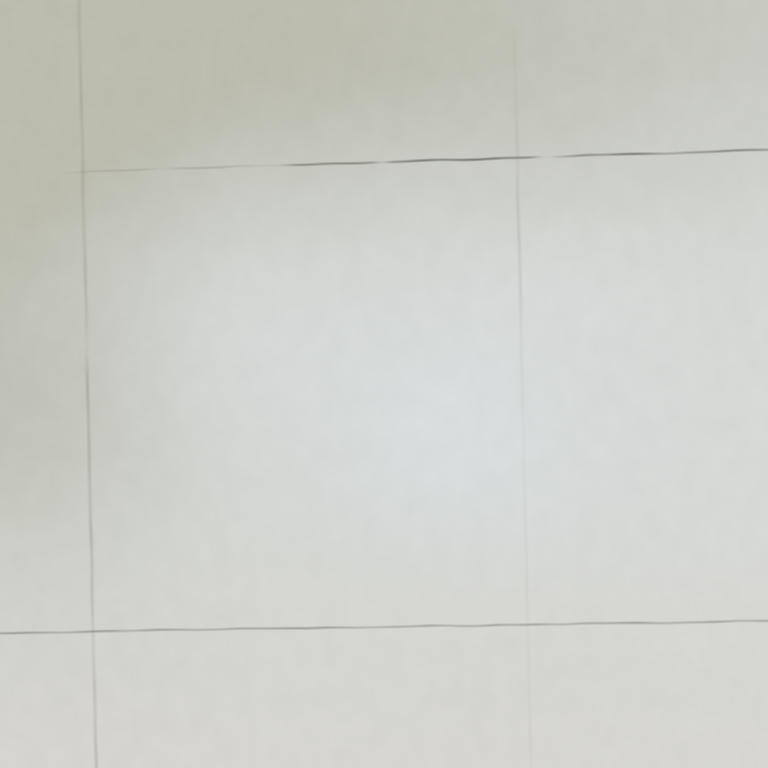
Write a Shadertoy shader that draws this texture.

```glsl
const vec3 LIGHT_TILE = vec3(0.84, 0.85, 0.84);
const vec3 MID_TILE = vec3(0.79, 0.80, 0.77);
const vec3 DARK_TILE = vec3(0.735, 0.735, 0.685);
const vec3 GLOW = vec3(0.85, 0.875, 0.885);
const vec3 WARM = vec3(0.84, 0.83, 0.80);
const vec3 GROUT = vec3(0.43, 0.43, 0.40);
const vec3 SOFT_GROUT = vec3(0.53, 0.54, 0.48);

vec2 gradientAt(vec2 cell) {
    vec3 p = fract(cell.xyx * vec3(0.1031, 0.1030, 0.0973));
    p += dot(p, p.yzx + 33.33);
    float angle = 6.2832 * fract((p.x + p.y) * p.z);
    return vec2(cos(angle), sin(angle));
}

float gradientNoise(vec2 p) {
    vec2 i = floor(p), f = fract(p);
    vec2 w = f * f * f * (f * (f * 6.0 - 15.0) + 10.0);
    float a = dot(gradientAt(i), f);
    float b = dot(gradientAt(i + vec2(1, 0)), f - vec2(1, 0));
    float c = dot(gradientAt(i + vec2(0, 1)), f - vec2(0, 1));
    float d = dot(gradientAt(i + vec2(1, 1)), f - vec2(1, 1));
    return mix(mix(a, b, w.x), mix(c, d, w.x), w.y);
}

float fractalNoise(vec2 p) {
    float sum = 0.0, amplitude = 0.5;
    for (int i = 0; i < 4; i++) {
        sum += amplitude * gradientNoise(p);
        p = p * 2.1 + 17.3;
        amplitude *= 0.5;
    }
    return sum;
}

float bump(float x, float center, float radius) {
    float t = (x - center) / radius;
    return exp(-t * t);
}

// Soft line coverage, never narrower than the pixel filter
float lineMask(float dist, float halfWidth, float blur, float pixel) {
    float edge = max(blur, pixel);
    return 1.0 - smoothstep(halfWidth - edge, halfWidth + edge, abs(dist));
}

// Slightly skewed grid: joints lie on integer coordinates
vec2 tileGrid(vec2 uv) {
    float column = (uv.x - 0.125 + 0.022 * uv.y) / 0.566;
    float row = (uv.y - 0.176 - 0.0155 * uv.x) / (0.597 + 0.0165 * uv.x);
    return vec2(column, row);
}

vec3 tileColor(vec2 uv) {
    float topShade = 1.15 * smoothstep(0.58, 0.96, uv.y) * (1.0 - 0.5 * uv.x);
    float leftShade = (1.0 - smoothstep(0.0, 0.38, uv.x)) * bump(uv.y, 0.55, 0.3);
    float shade = topShade + 0.75 * leftShade + 0.14 * (1.0 - uv.x);
    shade = clamp(shade + 0.16 * fractalNoise(uv * 4.0), 0.0, 1.0);

    vec3 color = mix(LIGHT_TILE, MID_TILE, min(2.0 * shade, 1.0));
    color = mix(color, DARK_TILE, max(2.0 * shade - 1.0, 0.0));
    color = mix(color, WARM, 0.65 * (1.0 - smoothstep(0.0, 0.4, uv.y)));

    // Reflected light and faint cloudy grain
    float glow = bump(length((uv - vec2(0.6, 0.43)) * vec2(1.0, 1.2)), 0.0, 0.16);
    float haze = bump(uv.y, 0.55, 0.14) * bump(uv.x, 0.4, 0.3);
    color = mix(color, GLOW, 0.65 * glow + 0.2 * haze);
    return color + 0.02 * fractalNoise(uv * vec2(36.0, 28.0));
}

// Joint strength across the floor, by row
float rowWear(float row, vec2 uv) {
    float patchy = 0.9 + 0.6 * gradientNoise(vec2(uv.x * 22.0, row * 9.0 + 0.5));
    float build = mix(0.22, 0.68, smoothstep(0.36, 0.40, uv.x));
    float gaps = (1.0 - 0.95 * bump(uv.x, 0.712, 0.02))
               * (1.0 - 0.7 * bump(uv.x, 0.497, 0.01))
               * (1.0 - 0.9 * bump(uv.x, 0.212, 0.018))
               * (1.0 - 0.6 * bump(uv.x, 0.345, 0.025));
    float upper = build * gaps * smoothstep(0.07, 0.12, uv.x);
    return patchy * mix(0.42, upper, step(0.5, row));
}

// Joint strength up the floor, by column
float columnWear(float column, vec2 uv) {
    float patchy = 0.9 + 0.7 * gradientNoise(vec2(column * 7.0 + 0.5, uv.y * 17.0));
    float left = 0.24 + 0.18 * bump(uv.y, 0.43, 0.09) - 0.17 * bump(uv.y, 0.55, 0.03);
    float right = 0.07 + 0.15 * bump(uv.y, 0.69, 0.12) - 0.03 * bump(uv.y, 0.42, 0.1);
    right *= 1.0 - smoothstep(0.93, 0.98, uv.y);
    return patchy * mix(left, right, step(0.5, column));
}

void mainImage(out vec4 fragColor, in vec2 fragCoord) {
    vec2 uv = fragCoord / iResolution.xy;
    float pixel = 1.0 / min(iResolution.x, iResolution.y);
    vec2 wobble = 0.0015 * vec2(gradientNoise(vec2(3.5, uv.y * 14.0)),
                                gradientNoise(vec2(uv.x * 18.0, 8.5)));
    vec2 grid = tileGrid(uv + wobble);
    vec2 joint = round(grid);
    vec2 dist = (grid - joint) * vec2(0.566, 0.6);

    float rowLine = lineMask(dist.y, 0.0014, 0.0016, pixel);
    float columnLine = lineMask(dist.x, 0.0020, 0.0024, pixel);
    vec3 color = tileColor(uv);
    color = mix(color, SOFT_GROUT, columnLine * columnWear(joint.x, uv));
    color = mix(color, GROUT, rowLine * rowWear(joint.y, uv));

    fragColor = vec4(clamp(color, 0.0, 1.0), 1.0);
}
```
